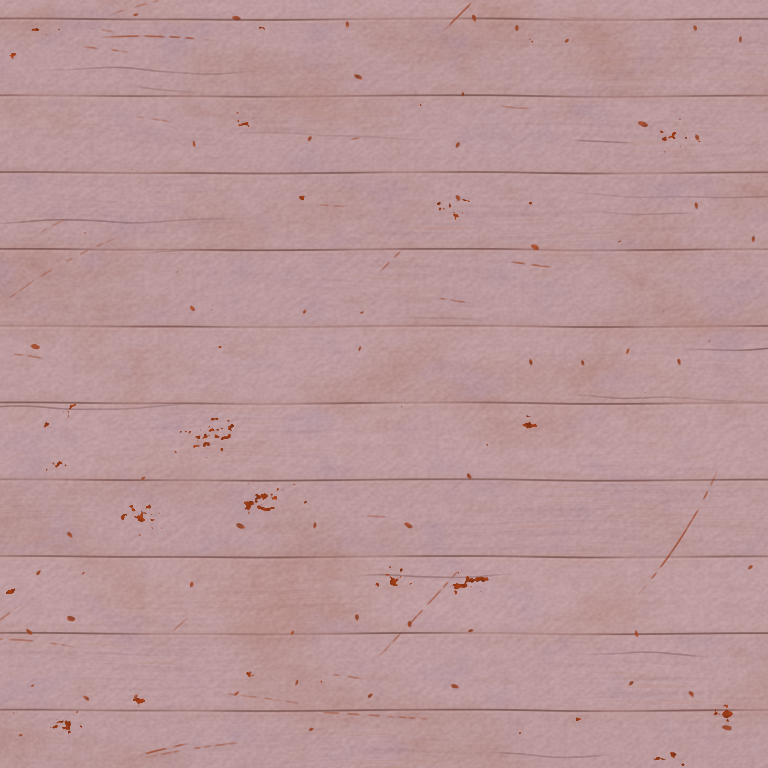
Write a Shadertoy shader that draws this texture.

```glsl
// Worn pink paint on horizontal wooden planks, with rust-coloured chips.
// Layers of stretched gradient noise form the paint, stains and wood grain;
// seams, cracks, scratches and chip clusters are scattered by hashed loops.

const float PLANKS = 10.0;
const float SEAM_SHIFT = 0.25;
const float EDGE = 0.0017;

const vec3 PAINT = vec3(0.742, 0.610, 0.621);
const vec3 LILAC = vec3(0.695, 0.575, 0.625);
const vec3 OCHRE = vec3(0.680, 0.500, 0.455);
const vec3 RUST  = vec3(0.580, 0.225, 0.090);
const vec3 CRACK = vec3(0.400, 0.260, 0.245);

vec2 hash2(vec2 p) {
    vec3 q = fract(p.xyx * vec3(0.1031, 0.1030, 0.0973));
    q += dot(q, q.yzx + 33.33);
    return fract((q.xx + q.yz) * q.zy);
}

float cornerSlope(vec2 cell, vec2 offset) {
    float angle = 6.2832 * hash2(cell).x;
    return dot(vec2(cos(angle), sin(angle)), offset);
}

float gradientNoise(vec2 p) {
    vec2 i = floor(p), f = fract(p);
    vec2 u = f * f * f * (f * (f * 6.0 - 15.0) + 10.0);
    vec2 e = vec2(0.0, 1.0);
    float low  = mix(cornerSlope(i, f), cornerSlope(i + e.yx, f - e.yx), u.x);
    float high = mix(cornerSlope(i + e, f - e), cornerSlope(i + 1.0, f - 1.0), u.x);
    return 1.4 * mix(low, high, u.y);
}

float fbm(vec2 p) {
    float sum = 0.0, gain = 0.55;
    for (int i = 0; i < 4; i++) {
        sum += gain * gradientNoise(p);
        p = p * 2.03 + 17.3;
        gain *= 0.55;
    }
    return sum;
}

vec2 rotate(vec2 p, float angle) {
    float c = cos(angle), s = sin(angle);
    return vec2(c * p.x + s * p.y, c * p.y - s * p.x);
}

float line(float dist, float halfWidth) {
    return 1.0 - smoothstep(halfWidth, halfWidth + EDGE, abs(dist));
}

// A curved stroke that thins out towards both ends.
float stroke(vec2 p, float reach, float bend, float halfWidth) {
    float taper = 1.0 - smoothstep(0.5, 1.0, abs(p.x) / reach);
    return taper * line(p.y - bend * p.x * p.x, halfWidth);
}

// Scuffed paint, lilac patches, warm stains and wood grain.
vec3 paintedWood(vec2 uv, float plank) {
    float stain = smoothstep(-0.12, 0.65, fbm(uv * vec2(4.0, 7.0) + 3.0));
    stain += 0.35 * smoothstep(0.1, 0.6, fbm(uv * vec2(14.0, 30.0) + 40.0));
    float lilac = smoothstep(0.05, 0.6, fbm(uv * vec2(11.0, 15.0) + 80.0));
    vec3 color = mix(PAINT, OCHRE, 0.5 * stain);
    color = mix(color, LILAC, 0.5 * lilac);

    float warp = 0.012 * gradientNoise(uv * vec2(3.0, 9.0) + plank);
    vec2 grainUv = vec2(uv.x * 5.0 + plank * 7.3, (uv.y + warp) * 150.0);
    float worn = smoothstep(-0.2, 0.5, gradientNoise(uv * vec2(3.0, 8.0) + 21.0));
    float grain = gradientNoise(grainUv) + 0.6 * gradientNoise(grainUv * 2.1);
    float scuff = gradientNoise(rotate(uv, 0.6) * vec2(55.0, 170.0));
    float speckle = gradientNoise(uv * vec2(180.0, 230.0));
    color += vec3(0.9, 1.0, 1.05) * (grain * (0.008 + 0.022 * worn) + 0.022 * scuff + 0.026 * speckle);
    float groove = smoothstep(0.25, 0.75, grain) * worn;
    return mix(color, OCHRE, 0.3 * groove) + 0.016 * (hash2(vec2(plank, 5.0)).x - 0.5);
}

// Plank joints plus wandering cracks in the wood.
float crackMask(vec2 uv, float seamDist) {
    float fade = smoothstep(-0.5, 0.45, gradientNoise(uv * vec2(7.0, 10.0) + 9.0));
    float mask = (0.16 + 0.5 * fade) * line(seamDist, 0.0003);
    float wander = 0.007 * gradientNoise(uv * vec2(9.0, 3.0) + 51.0);
    for (int i = 0; i < 16; i++) {
        vec2 place = hash2(vec2(i, 11.0)), shape = hash2(vec2(i, 29.0));
        vec2 p = rotate(uv - place, 0.12 * (shape.y - 0.5));
        float crack = stroke(p + vec2(0.0, wander), 0.04 + 0.15 * shape.x, 0.0, 0.0002);
        mask = max(mask, crack * (0.2 + 0.4 * shape.y) * (0.5 + 0.5 * fade));
    }
    return mask;
}

// Long broken scratches, mostly close to horizontal.
float scratchMask(vec2 uv) {
    float mask = 0.0;
    float broken = smoothstep(-0.35, 0.2, gradientNoise(uv * 75.0 + 13.0));
    for (int i = 0; i < 26; i++) {
        vec2 place = hash2(vec2(i, 43.0)), shape = hash2(vec2(i, 67.0));
        float tilt = 2.4 * pow(shape.x - 0.5, 3.0) * 4.0 - 0.15;
        float reach = mix(0.015, 0.12, shape.y * shape.y);
        float scratch = stroke(rotate(uv - place, tilt), reach, 2.0 * (place.x - 0.5), 0.0003);
        mask = max(mask, scratch * mix(0.3, 0.85, hash2(place * 91.0).x));
    }
    return mask * broken;
}

// Clusters of ragged flakes and a few lone chips.
float chipMask(vec2 uv) {
    float cover = 0.0;
    for (int i = 0; i < 30; i++) {
        vec2 place = hash2(vec2(i, 83.0)), shape = hash2(vec2(i, 101.0));
        vec2 size = mix(vec2(0.010, 0.008), vec2(0.038, 0.020), shape.x * shape.x);
        vec2 p = rotate(uv - place, 0.6 * (shape.y - 0.5)) / size;
        cover = max(cover, mix(0.5, 1.0, shape.y) * exp(-dot(p, p)));
    }
    float flakes = gradientNoise(uv * vec2(85.0, 120.0)) + 0.4 * gradientNoise(uv * 240.0);
    float mask = smoothstep(0.0, 0.2, flakes + 1.05 * cover - 0.95);

    vec2 cell = floor(uv * 14.0), shape = hash2(cell + 7.0);
    vec2 p = (fract(uv * 14.0) - 0.25 - 0.5 * hash2(cell + 31.0)) / 14.0;
    p = rotate(p, 3.0 * shape.y) * vec2(0.55, 1.0);
    float radius = mix(0.0006, 0.0024, shape.y * shape.y);
    float lone = line(length(p) + 0.001 * flakes, radius) * step(shape.x, 0.28);
    return max(mask, 0.8 * lone);
}

void mainImage(out vec4 fragColor, in vec2 fragCoord) {
    vec2 uv = fragCoord / iResolution.y;
    float row = uv.y * PLANKS + SEAM_SHIFT + 0.015 * gradientNoise(vec2(uv.x * 5.0, 2.5));
    float plank = floor(row);
    float seamDist = (fract(row + 0.5) - 0.5) / PLANKS;

    vec3 color = paintedWood(uv, plank);
    color += 0.025 * line(seamDist + 0.003, 0.0004);
    color = mix(color, OCHRE, 0.25 * exp(-abs(seamDist) * 220.0));
    color = mix(color, CRACK, crackMask(uv, seamDist));
    color = mix(color, RUST, 0.8 * scratchMask(uv));
    vec3 rust = RUST * (1.0 + 0.25 * gradientNoise(uv * 130.0));
    color = mix(color, rust, chipMask(uv));
    fragColor = vec4(color, 1.0);
}
```
